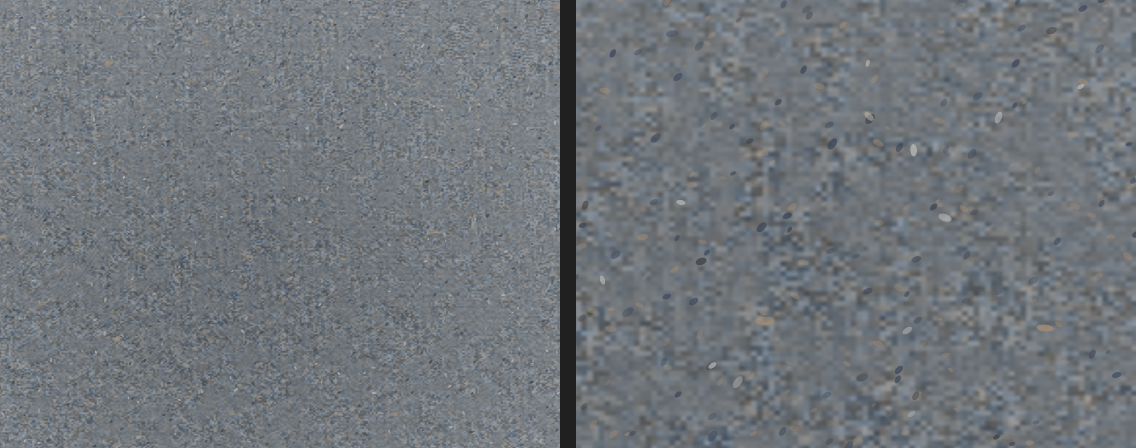
Left, the full canvas; right, a detail of the centre.
This texture is drawn by a WebGL 2 fragment shader. Its source:

```glsl
#version 300 es
precision highp float;
// Fine-grained blue-grey stone with scattered dark, pale and tan flecks.

#define BASE_COLOR vec3(0.456, 0.477, 0.497)
#define NAVY_COLOR vec3(0.23, 0.27, 0.35)
#define SOOT_COLOR vec3(0.25, 0.25, 0.26)
#define PALE_COLOR vec3(0.73, 0.73, 0.73)
#define TAN_COLOR vec3(0.66, 0.56, 0.45)
#define GRAIN_CELLS 270.0
#define GRAIN_CONTRAST 0.165
#define MOTTLE_CONTRAST 0.075
#define TINT_CONTRAST 0.055
#define LIGHT_RANGE 0.07

uniform vec2 u_resolution;
out vec4 fragColor;

float hash(vec2 p) {
    return fract(sin(dot(p, vec2(127.1, 311.7))) * 43758.5453);
}

float valueNoise(vec2 p) {
    vec2 cell = floor(p);
    vec2 f = fract(p);
    f = f * f * (3.0 - 2.0 * f);
    float low = mix(hash(cell), hash(cell + vec2(1, 0)), f.x);
    float high = mix(hash(cell + vec2(0, 1)), hash(cell + vec2(1, 1)), f.x);
    return mix(low, high, f.y);
}

// Coverage of small ellipses, one candidate per cell; radius in canvas heights.
float flecks(vec2 p, float cells, float density, float radius, float stretch,
             float angle, float angleSpread, float seed) {
    vec2 home = floor(p * cells);
    float edge = 0.8 / u_resolution.y;
    float cover = 0.0;
    for (int y = -1; y <= 1; y++) {
        for (int x = -1; x <= 1; x++) {
            vec2 cell = home + vec2(x, y);
            vec2 key = cell + seed;
            if (hash(key) > density) continue;
            vec2 jitter = vec2(hash(key + 17.3), hash(key + 41.9));
            vec2 d = p - (cell + jitter) / cells;
            float turn = angle + angleSpread * (hash(key + 63.1) - 0.5);
            float c = cos(turn), s = sin(turn);
            d = vec2(c * d.x + s * d.y, (c * d.y - s * d.x) * stretch);
            float size = radius * mix(0.6, 1.3, hash(key + 88.7));
            float strength = mix(0.45, 1.0, hash(key + 29.5));
            float body = 1.0 - smoothstep(size - edge, size + edge, length(d));
            cover = max(cover, body * strength);
        }
    }
    return cover;
}

void main() {
    vec2 uv = gl_FragCoord.xy / u_resolution;
    vec2 p = gl_FragCoord.xy / u_resolution.y;

    // Soft light, dimmest just below the centre
    float falloff = smoothstep(0.0, 0.85, length(uv - vec2(0.42, 0.32)));
    vec3 color = BASE_COLOR + LIGHT_RANGE * (falloff - 0.45);

    // Grain, livelier in some patches than in others
    float patches = valueNoise(p * 38.0 + 5.0) * 0.6 + valueNoise(p * 85.0) * 0.4;
    float activity = mix(0.5, 1.35, smoothstep(0.25, 0.7, patches));
    vec2 grainPos = p * vec2(0.85, 1.0) * GRAIN_CELLS;
    float grain = valueNoise(grainPos) - 0.5;
    float mottle = valueNoise(grainPos * 0.47 + 71.0) - 0.5;
    color += activity * (GRAIN_CONTRAST * grain + MOTTLE_CONTRAST * mottle);

    // Slight warm and cool variation
    float tint = valueNoise(grainPos * 0.6 + 193.0) - 0.5;
    color += activity * TINT_CONTRAST * tint * vec3(1.0, 0.1, -0.9);

    // Scattered flecks, from common faint ones to rare strong ones
    float faintTan = flecks(p, 62.0, 0.24, 0.0033, 1.9, 0.2, 1.8, 11.0);
    float navy = flecks(p, 46.0, 0.20, 0.0036, 1.7, 0.65, 0.9, 157.0);
    float soot = flecks(p, 30.0, 0.09, 0.0040, 1.6, 0.6, 1.2, 263.0);
    float pale = flecks(p, 34.0, 0.13, 0.0042, 1.9, 0.9, 3.0, 379.0);
    float brightTan = flecks(p, 11.0, 0.11, 0.0085, 2.4, 0.1, 0.5, 431.0);
    color = mix(color, TAN_COLOR, 0.5 * faintTan);
    color = mix(color, NAVY_COLOR, 0.75 * navy);
    color = mix(color, SOOT_COLOR, 0.8 * soot);
    color = mix(color, PALE_COLOR, 0.8 * pale);
    color = mix(color, TAN_COLOR, 0.85 * brightTan);

    fragColor = vec4(clamp(color, 0.0, 1.0), 1.0);
}
```
